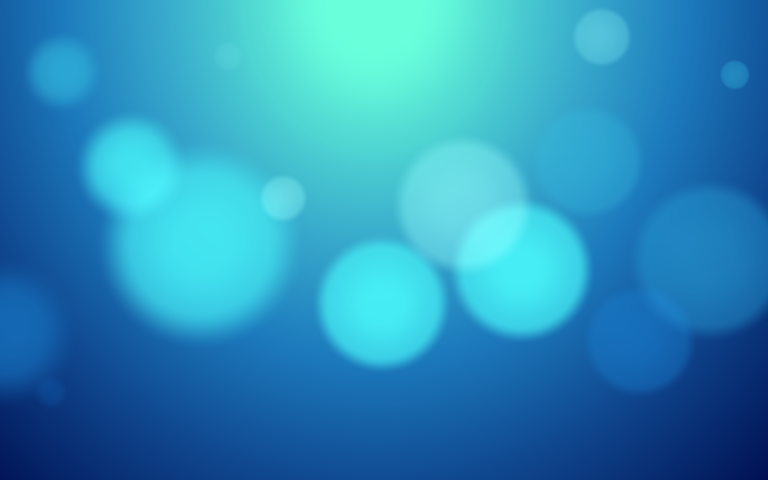
A WebGL 2 fragment shader for this background:

```glsl
#version 300 es
precision highp float;
// Soft light discs floating in blue water below a mint glow.
// An elliptical radial gradient forms the backdrop; three groups of
// blurred discs (blue, cyan, pale) are blended over it in loops.
uniform vec2 u_resolution;
out vec4 outColor;

#define GLOW_CENTER vec2(0.78, 1.0)
#define GLOW_STRETCH 1.15
#define EDGE_SOFTNESS 0.14
#define LEFT_DEFOCUS 0.20
#define RIM_FADE 0.26
#define OVERLAP_LIGHT 0.06
#define DEEP_TINT vec3(0.07, 0.46, 0.82)
#define BLUE_TINT vec3(0.20, 0.74, 0.88)
#define CYAN_TINT vec3(0.28, 0.95, 0.97)
#define PALE_TINT vec3(0.56, 0.99, 0.98)

// Each disc: centre x, centre y, radius, opacity (units of canvas height)
const vec4 BLUE_DISCS[7] = vec4[7](
    vec4(0.129, 0.850, 0.067, 0.66), vec4(1.531, 0.844, 0.029, 0.42),
    vec4(1.225, 0.663, 0.108, 0.44), vec4(1.479, 0.458, 0.152, 0.56),
    vec4(1.333, 0.290, 0.107, 0.52), vec4(0.005, 0.306, 0.122, 0.60),
    vec4(0.106, 0.183, 0.029, 0.22));
const vec4 CYAN_DISCS[4] = vec4[4](
    vec4(0.417, 0.490, 0.180, 0.86), vec4(0.273, 0.652, 0.095, 0.84),
    vec4(0.796, 0.367, 0.129, 0.94), vec4(1.087, 0.437, 0.136, 0.95));
const vec4 PALE_DISCS[4] = vec4[4](
    vec4(0.965, 0.573, 0.133, 0.57), vec4(0.590, 0.587, 0.045, 0.47),
    vec4(1.254, 0.923, 0.057, 0.36), vec4(0.475, 0.883, 0.028, 0.13));

// Glow falling from mint through blue to navy
vec3 backdrop(vec2 p) {
    float d = length((p - GLOW_CENTER) * vec2(GLOW_STRETCH, 1.0));
    vec3 c = vec3(0.41, 1.00, 0.86);
    c = mix(c, vec3(0.30, 0.82, 0.82), smoothstep(0.10, 0.36, d));
    c = mix(c, vec3(0.22, 0.67, 0.80), clamp((d - 0.32) / 0.18, 0.0, 1.0));
    c = mix(c, vec3(0.11, 0.48, 0.74), clamp((d - 0.50) / 0.25, 0.0, 1.0));
    c = mix(c, vec3(0.06, 0.28, 0.56), clamp((d - 0.75) / 0.27, 0.0, 1.0));
    return mix(c, vec3(0.00, 0.06, 0.32), clamp((d - 1.02) / 0.36, 0.0, 1.0));
}

// Blurred coverage of one disc; discs further left are more out of focus
float discCoverage(vec2 p, vec4 disc) {
    float defocus = 1.0 - smoothstep(0.0, 0.8, disc.x);
    float soft = EDGE_SOFTNESS + LEFT_DEFOCUS * defocus;
    float d = length(p - disc.xy) / disc.z;
    float fade = 1.0 - RIM_FADE * smoothstep(0.2, 1.0, d);
    return disc.w * fade * (1.0 - smoothstep(1.0 - soft, 1.0 + soft, d));
}

// Tint one disc and lighten where it crosses another
void addDisc(inout vec3 c, inout float covered, vec2 p, vec4 disc, vec3 tint) {
    float a = discCoverage(p, disc);
    c = mix(c, tint, a) + OVERLAP_LIGHT * covered * a;
    covered = max(covered, a);
}

void main() {
    vec2 p = gl_FragCoord.xy / u_resolution.y;
    vec3 c = backdrop(p);
    float covered = 0.0;
    for (int i = 0; i < 7; i++) {
        // Lower discs take a deeper blue
        float lift = smoothstep(0.15, 0.65, BLUE_DISCS[i].y);
        addDisc(c, covered, p, BLUE_DISCS[i], mix(DEEP_TINT, BLUE_TINT, lift));
    }
    for (int i = 0; i < 4; i++) addDisc(c, covered, p, CYAN_DISCS[i], CYAN_TINT);
    for (int i = 0; i < 4; i++) addDisc(c, covered, p, PALE_DISCS[i], PALE_TINT);
    outColor = vec4(clamp(c, 0.0, 1.0), 1.0);
}
```
